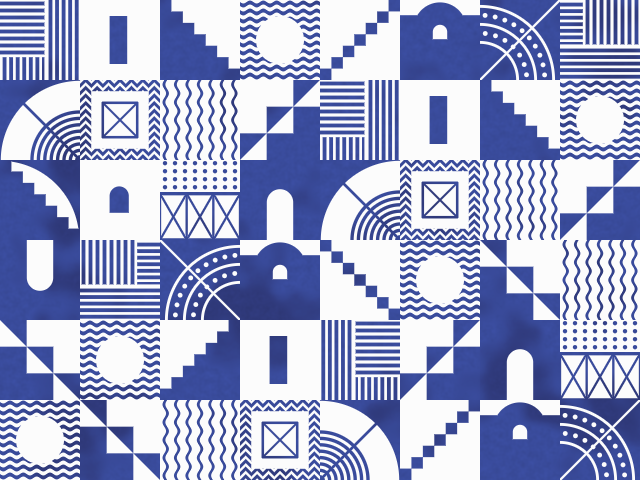
This pattern is drawn by a WebGL 1 fragment shader. Its source:

```glsl
precision highp float;
// Patchwork of 8 by 6 square tiles in blue and white: stairs, arches, waves and fans.
// Each motif is a signed distance, negative where blue, turned or flipped per cell.
// Layered gradient noise gives the blue paint a worn plaster surface.
uniform vec2 u_resolution;

float box(vec2 p, vec2 halfSize) {
  vec2 q = abs(p) - halfSize;
  return length(max(q, 0.0)) + min(max(q.x, q.y), 0.0);
}

float arch(vec2 p, float halfWidth, float height) {
  float spring = height - halfWidth;
  float column = max(abs(p.x) - halfWidth, p.y - spring);
  return max(-p.y, min(column, length(p - vec2(0.0, spring)) - halfWidth));
}

float stripes(float x, float pitch, float halfWidth) {
  return abs(fract(x / pitch) - 0.5) * pitch - halfWidth;
}

// Squares strung along the rising diagonal
float diagonalBlocks(vec2 p, float count) {
  float k = clamp(floor((p.x + p.y) * 0.5 * count), 0.0, count - 1.0);
  return box(p - (k + 0.5) / count, vec2(0.5 / count));
}

float stairs(vec2 p) {
  p.x = 1.0 - p.x;
  return min((p.y - p.x) * 0.707, diagonalBlocks(p, 7.0));
}

float stripedBlocks(vec2 p) {
  if (p.x > 0.57) return max(stripes(p.x - 0.59, 0.082, 0.024), 0.59 - p.x);
  float d = p.y < 0.3 ? stripes(p.x - 0.59, 0.082, 0.024) : stripes(p.y - 1.0, 0.0875, 0.024);
  return max(d, max(0.015 - abs(p.y - 0.3), p.x - 0.555));
}

float wavyDisc(vec2 p) {
  return max(stripes(p.y + 0.018 * sin(p.x * 37.7), 0.1, 0.025), 0.3 - length(p - 0.5));
}

float dome(vec2 p) {
  float wall = min(p.y - 0.81, length(p - vec2(0.5, 0.64)) - 0.33);
  return max(wall, -arch(p - vec2(0.5, 0.51), 0.09, 0.18));
}

float dottedArcs(vec2 p) {
  float r = length(p);
  float arcs = max(stripes(r - 0.8075, 0.225, 0.018), max(0.4 - r, r - 1.0));
  float count = r > 0.7 ? 10.0 : 7.0;
  float middle = r > 0.7 ? 0.81 : 0.585;
  float along = (fract(atan(p.y, p.x) / 1.5708 * count) - 0.5) / count * 1.5708 * middle;
  float dots = length(vec2(along, r - middle)) - 0.03;
  return -min(min(arcs, dots), abs(p.x - p.y) * 0.707 - 0.014);
}

float fan(vec2 p) {
  p.x = 1.0 - p.x;
  float r = length(p);
  float rings = max(stripes(r, 0.08, 0.021), r - 0.64);
  return min(min(rings, 0.99 - r), abs(p.x - p.y) * 0.707 - 0.017);
}

float framedCross(vec2 p) {
  float zigzag = stripes(p.y + abs(fract(p.x * 7.0) - 0.5) / 7.0, 0.095, 0.026) * 0.707;
  p -= 0.5;
  float frame = box(p, vec2(0.215));
  float cross = max(abs(abs(p.x) - abs(p.y)) * 0.707 - 0.013, frame);
  return min(max(zigzag, -box(p, vec2(0.36))), min(abs(frame) - 0.016, cross));
}

float counterchangedSteps(vec2 p) {
  float a = (p.y - p.x) * 0.707, b = diagonalBlocks(p, 3.0);
  return max(min(a, b), -max(a, b));
}

float dotsAndTruss(vec2 p) {
  vec2 pitch = vec2(0.125, 0.1);
  if (p.y > 0.6) return length((fract((p - vec2(0.0, 0.61)) / pitch) - 0.5) * pitch) - 0.027;
  vec2 q = abs(vec2((fract(p.x * 3.0) - 0.5) / 3.0, p.y - 0.29));
  float braces = abs(q.x * 0.29 - q.y * 0.167) / 0.335 - 0.014;
  return min(braces, min(0.152 - q.x, 0.268 - q.y));
}

float motif(float kind, vec2 p) {
  if (kind < 0.5) return stripedBlocks(p);
  if (kind < 1.5) return box(p - vec2(0.48, 0.5), vec2(0.11, 0.3));
  if (kind < 2.5) return stairs(p);
  if (kind < 3.5) return min(stairs(p), 0.99 - length(p));
  if (kind < 4.5) return wavyDisc(p);
  if (kind < 5.5) return diagonalBlocks(p, 7.0);
  if (kind < 6.5) return dome(p);
  if (kind < 7.5) return dottedArcs(p);
  if (kind < 8.5) return fan(p);
  if (kind < 9.5) return framedCross(p);
  if (kind < 10.5) return stripes(p.x + 0.022 * sin(p.y * 28.3), 0.143, 0.018);
  if (kind < 11.5) return counterchangedSteps(p);
  if (kind < 12.5) return arch(p - vec2(0.49, 0.34), 0.12, 0.33);
  if (kind < 13.5) return dotsAndTruss(p);
  return -arch(p - vec2(0.5, -0.1), 0.165, 0.735);
}

float pick(vec4 a, vec4 b, float column) {
  vec4 v = column < 3.5 ? a : b;
  return dot(v, 1.0 - step(0.5, abs(vec4(0, 1, 2, 3) - mod(column, 4.0))));
}

// Motif number, plus 100 flip x, 200 flip y, 300 transpose, 400 flip x and transpose
float layout(vec2 c) {
  if (c.y > 4.5) return pick(vec4(0, 1, 2, 4), vec4(5, 6, 7, 400), c.x);
  if (c.y > 3.5) return pick(vec4(8, 9, 10, 11), vec4(0, 1, 2, 4), c.x);
  if (c.y > 2.5) return pick(vec4(3, 12, 13, 14), vec4(8, 9, 10, 11), c.x);
  if (c.y > 1.5) return pick(vec4(214, 300, 107, 6), vec4(105, 4, 111, 10), c.x);
  if (c.y > 0.5) return pick(vec4(111, 4, 102, 1), vec4(100, 11, 14, 13), c.x);
  return pick(vec4(4, 111, 10, 9), vec4(108, 5, 6, 7), c.x);
}

vec2 gradient(vec2 c) {
  float a = 6.2832 * fract(sin(dot(c, vec2(127.1, 311.7))) * 43758.5);
  return vec2(cos(a), sin(a));
}

float noise(vec2 p) {
  vec2 i = floor(p), f = p - i, u = f * f * (3.0 - 2.0 * f), e = vec2(1, 0);
  float low = mix(dot(gradient(i), f), dot(gradient(i + e), f - e), u.x);
  float high = mix(dot(gradient(i + e.yx), f - e.yx), dot(gradient(i + 1.0), f - 1.0), u.x);
  return mix(low, high, u.y);
}

void main() {
  vec2 p = gl_FragCoord.xy / u_resolution * vec2(8.0, 6.0);
  vec2 cell = floor(p), q = fract(p);
  float code = layout(cell), turn = floor(code / 100.0 + 0.001);
  if (turn == 1.0 || turn == 4.0) q.x = 1.0 - q.x;
  if (turn == 2.0) q.y = 1.0 - q.y;
  if (turn > 2.5) q = 1.0 - q.yx;
  float ink = clamp(0.5 - motif(code - turn * 100.0, q) * u_resolution.x / 8.0, 0.0, 1.0);

  // Worn plaster: broad stains, trowel marks and fine grain
  float stain = noise(p * 0.9 + 3.7) + 0.5 * noise(p * 3.0) + 0.04 * gradient(cell).x;
  float grain = noise(p * vec2(9.0, 12.0) + stain) + 0.7 * noise(p * 25.0);
  vec3 blue = mix(vec3(0.225, 0.295, 0.61), vec3(0.185, 0.225, 0.48), smoothstep(0.0, 0.5, stain + 0.12 * grain));
  blue *= 1.0 + 0.06 * grain;
  gl_FragColor = vec4(mix(vec3(0.99), blue, ink), 1.0);
}
```
